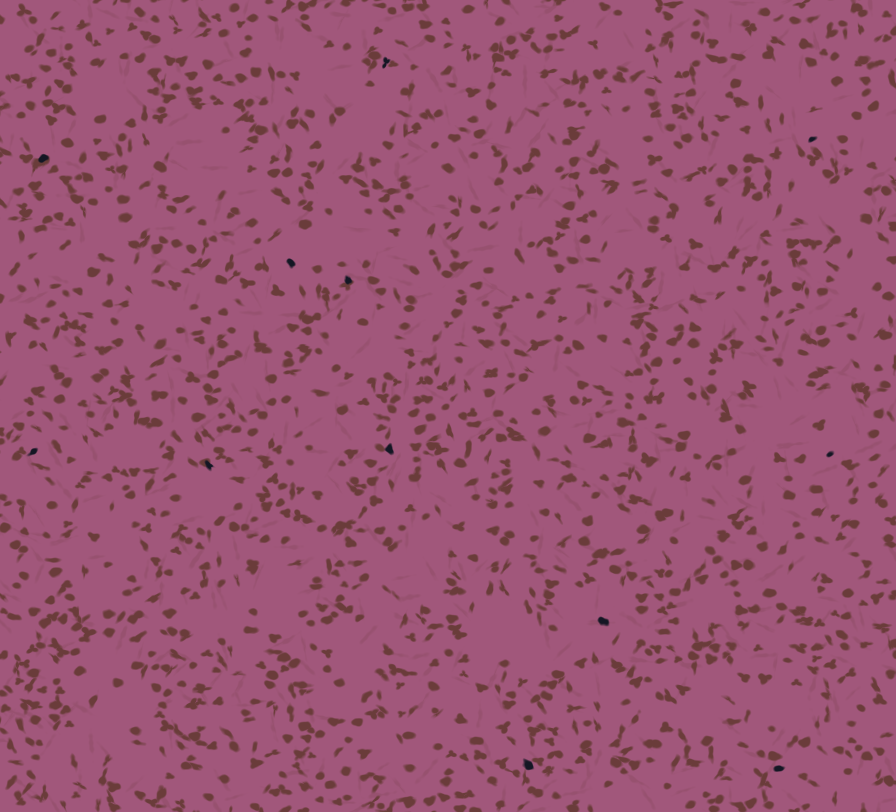
A Shadertoy shader for this texture:

```glsl
// Rose-coloured flecked sheet: clustered brown grains, faint wisps and rare dark specks.
#define ROSE vec3(0.632, 0.341, 0.482)
#define WISP vec3(0.565, 0.302, 0.405)
#define BROWN vec3(0.415, 0.237, 0.228)
#define INK vec3(0.08, 0.09, 0.14)
#define GRAIN_SHARE 0.37
#define SHARD_SHARE 0.30
#define WISP_SHARE 0.45
#define SPECK_SHARE 0.33
#define CLUSTERING 1.3
#define CLUSTER_FREQ 11.0
#define ROUGH_FREQ 120.0
#define SOFTNESS 0.0015

const float TAU = 6.2831853;

// Integer hash: three random values in 0..1 for a cell and seed
vec3 hash3(vec2 cell, int seed) {
    uvec3 v = uvec3(ivec3(ivec2(floor(cell)), seed)) * 1664525u + 1013904223u;
    v.x += v.y * v.z; v.y += v.z * v.x; v.z += v.x * v.y;
    v ^= v >> 16u;
    v.x += v.y * v.z; v.y += v.z * v.x; v.z += v.x * v.y;
    return vec3(v >> 8u) / 16777216.0;
}

float gradientDot(vec2 corner, vec2 offset) {
    float angle = TAU * hash3(corner, 91).x;
    return dot(vec2(cos(angle), sin(angle)), offset);
}

// Gradient noise, roughly -0.7..0.7
float gradientNoise(vec2 p) {
    vec2 i = floor(p), f = p - i;
    vec2 u = f * f * f * (f * (f * 6.0 - 15.0) + 10.0);
    vec2 e = vec2(0.0, 1.0);
    float low = mix(gradientDot(i, f), gradientDot(i + e.yx, f - e.yx), u.x);
    float high = mix(gradientDot(i + e.xy, f - e.xy), gradientDot(i + e.yy, f - e.yy), u.x);
    return mix(low, high, u.y);
}

// Coverage of lobed ellipses scattered one per occupied cell
float scatter(vec2 p, float cellSize, float share, vec2 radii, float tilt,
              float wobble, float clustering, float soft, int seed) {
    vec2 home = floor(p / cellSize);
    float cover = 0.0;
    for (int y = -1; y <= 1; y++)
    for (int x = -1; x <= 1; x++) {
        vec2 cell = home + vec2(x, y);
        vec3 place = hash3(cell, seed);
        vec3 form = hash3(cell, seed + 1);
        vec2 centre = (cell + place.xy) * cellSize;
        float density = 1.0 + clustering * gradientNoise(centre * CLUSTER_FREQ);
        if (place.z > share * density) continue;

        // Turn, scale and lobe each piece separately
        float angle = (form.x - 0.5) * tilt;
        float c = cos(angle), s = sin(angle);
        vec2 r = radii * mix(0.72, 1.25, form.y);
        vec2 q = mat2(c, -s, s, c) * (p - centre) / r;
        float lobes = 0.38 * form.z * form.z * cos(3.0 * atan(q.y, q.x + 1e-5) + TAU * form.y);
        float dist = (length(q) - 1.0 - lobes + wobble) * min(r.x, r.y);
        cover = max(cover, 1.0 - smoothstep(-soft, soft, dist));
    }
    return cover;
}

void mainImage(out vec4 fragColor, in vec2 fragCoord) {
    vec2 p = fragCoord / iResolution.y;
    float soft = max(SOFTNESS, 0.7 / iResolution.y);
    float rough = gradientNoise(p * ROUGH_FREQ);

    // Oval grains lie mostly flat; shards and wisps point anywhere
    float grains = scatter(p, 0.020, GRAIN_SHARE, vec2(0.0063, 0.0046), 1.2,
                           0.45 * rough, CLUSTERING, soft, 11);
    float shards = scatter(p, 0.022, SHARD_SHARE, vec2(0.0074, 0.0030), TAU * 0.5,
                           0.9 * rough, CLUSTERING, soft, 23);
    float wisps = scatter(p, 0.030, WISP_SHARE, vec2(0.0110, 0.0020), TAU * 0.5,
                          1.2 * rough, 0.6, soft, 37);
    float specks = scatter(p, 0.220, SPECK_SHARE, vec2(0.0058, 0.0034), TAU * 0.5,
                           1.0 * rough, 0.0, soft, 53);

    vec3 color = mix(ROSE, WISP, 0.6 * wisps);
    color = mix(color, BROWN, max(grains, shards));
    color = mix(color, INK, specks);
    fragColor = vec4(color, 1.0);
}
```
